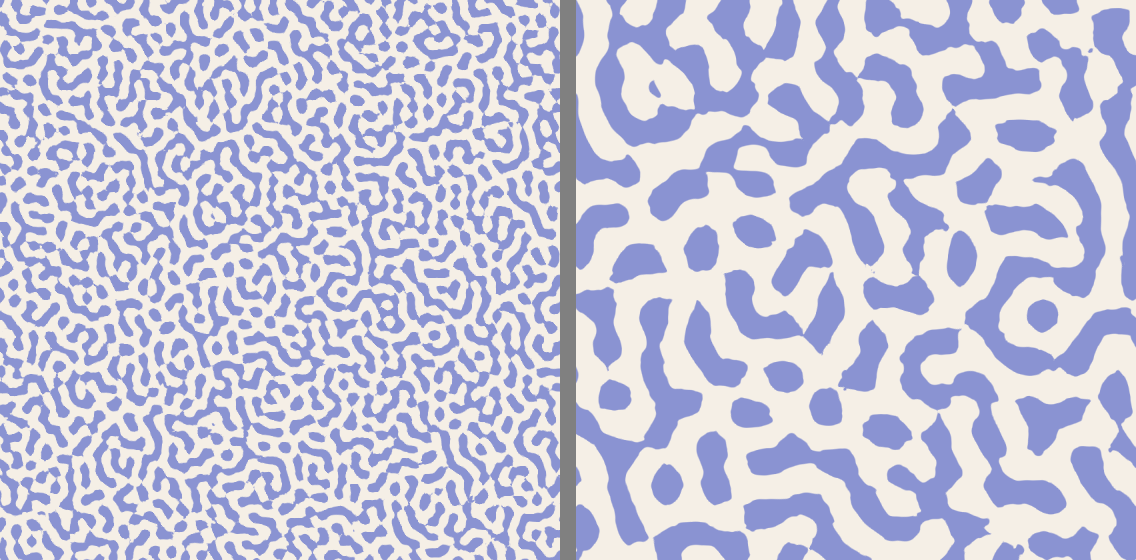
Left, the full canvas; right, a detail of the centre.
Reproduce this pattern procedurally as a Shadertoy shader.

```glsl
// Labyrinth of rounded periwinkle worms on cream, like a reaction-diffusion pattern.
// Random plane waves are summed on a small hexagonal lattice around each pixel, then
// squashed and filtered twice by a centre-surround kernel that evens out the bands.

const vec3  CREAM = vec3(0.962, 0.938, 0.902);
const vec3  PERIWINKLE = vec3(0.540, 0.578, 0.822);
const float BANDS = 32.0;          // stripe periods across the canvas
const float BAND_SPREAD = 0.50;    // relative range of the wave frequencies
const float DIAGONAL_BIAS = 0.10;  // extra strength of falling diagonals
const float DIAGONAL_ANGLE = 0.6;  // wave direction that is favoured
const vec2  STEEPNESS = vec2(2.0, 2.6);   // of the squash, per pass
const vec2  WORM_BIAS = vec2(0.25, 0.12); // higher values break worms apart, per pass
const float THRESHOLD = 0.03;      // higher values make worms thinner
const float SPACING = 0.27;        // lattice step in stripe periods
const vec4  KERNEL = vec4(0.4, 0.6, -0.2, -0.8); // centre and three rings
const float EDGE_SOFTNESS = 0.95;  // half width of the edges, in pixels
const int   WAVES = 22;
const int   REACH = 2;             // kernel radius in lattice steps
const int   RADIUS = 2 * REACH;    // two passes need twice the reach
const int   SIDE = 2 * RADIUS + 1;
const int   MIDDLE = RADIUS * SIDE + RADIUS;
const float PI = 3.14159265;

float level[SIDE * SIDE];          // values on the lattice around the pixel

float hash(float n) {
    return fract(sin(n * 127.1 + 11.7) * 43758.5453);
}

vec2 onCircle(float angle) {
    return vec2(cos(angle), sin(angle));
}

// Complex product: turns z by the unit vector t
vec2 turn(vec2 z, vec2 t) {
    return vec2(z.x * t.x - z.y * t.y, z.x * t.y + z.y * t.x);
}

// Soft two-level step
float squash(float x) {
    return x * inversesqrt(1.0 + x * x);
}

// Fill the hexagonal disc around p with the sum of random plane waves
void sumWaves(vec2 p) {
    vec2 axisQ = SPACING * vec2(1.0, 0.0);
    vec2 axisR = SPACING * onCircle(PI / 3.0);
    vec2 corner = p - float(RADIUS) * axisR;
    float scale = sqrt(2.0 / float(WAVES));
    for (int i = 0; i < SIDE * SIDE; i++) level[i] = 0.0;

    for (int w = 0; w < WAVES; w++) {
        float n = float(w);
        float angle = PI * (n + hash(n)) / float(WAVES);
        float frequency = 1.0 + BAND_SPREAD * (hash(n + 71.0) - 0.5);
        float phase = 2.0 * PI * hash(n + 153.0);
        float strength = scale * (1.0 + DIAGONAL_BIAS * cos(2.0 * (angle - DIAGONAL_ANGLE)));
        vec2 k = 2.0 * PI * frequency * onCircle(angle);

        // Step along the rows by turning the phase
        vec2 stepQ = onCircle(dot(k, axisQ));
        vec2 stepR = onCircle(dot(k, axisR));
        vec2 stepLeft = turn(stepR, vec2(stepQ.x, -stepQ.y));
        vec2 rowStart = strength * onCircle(dot(k, corner) + phase);
        for (int r = -RADIUS; r <= RADIUS; r++) {
            int first = max(-RADIUS, -RADIUS - r);
            int last = min(RADIUS, RADIUS - r);
            vec2 z = rowStart;
            for (int q = first; q <= last; q++) {
                level[MIDDLE + r * SIDE + q] += z.x;
                z = turn(z, stepQ);
            }
            rowStart = turn(rowStart, r < 0 ? stepLeft : stepR);
        }
    }
}

// Centre-surround kernel on the hexagonal disc around one lattice node
float surround(int node) {
    float sum = 0.0;
    for (int r = -REACH; r <= REACH; r++) {
        int first = max(-REACH, -REACH - r);
        int last = min(REACH, REACH - r);
        for (int q = first; q <= last; q++) {
            int d = q * q + q * r + r * r; // squared distance in lattice steps
            float weight = d == 1 ? KERNEL.y : d == 3 ? KERNEL.z : KERNEL.w;
            sum += weight * level[node + r * SIDE + q];
        }
    }
    // The centre was counted with the outer weight
    return sum / 6.0 + (KERNEL.x - KERNEL.w / 6.0) * level[node];
}

// Field that is positive inside worms, p in stripe periods
float wormField(vec2 p) {
    sumWaves(p);
    for (int i = 0; i < SIDE * SIDE; i++)
        level[i] = squash(STEEPNESS.x * (level[i] - WORM_BIAS.x));

    // First pass on every node under the kernel, second pass at the centre
    float field = 0.0;
    for (int r = -REACH; r <= REACH; r++) {
        int first = max(-REACH, -REACH - r);
        int last = min(REACH, REACH - r);
        for (int q = first; q <= last; q++) {
            int d = q * q + q * r + r * r;
            float weight = d == 0 ? 6.0 * KERNEL.x
                         : d == 1 ? KERNEL.y : d == 3 ? KERNEL.z : KERNEL.w;
            float filtered = surround(MIDDLE + r * SIDE + q);
            field += weight / 6.0 * squash(STEEPNESS.y * (filtered - WORM_BIAS.y));
        }
    }
    return field;
}

void mainImage(out vec4 fragColor, in vec2 fragCoord) {
    float field = wormField(fragCoord / iResolution.y * BANDS) - THRESHOLD;
    float slope = length(vec2(dFdx(field), dFdy(field)));
    float edge = max(EDGE_SOFTNESS * slope, 1e-4);
    fragColor = vec4(mix(CREAM, PERIWINKLE, smoothstep(-edge, edge, field)), 1.0);
}
```
